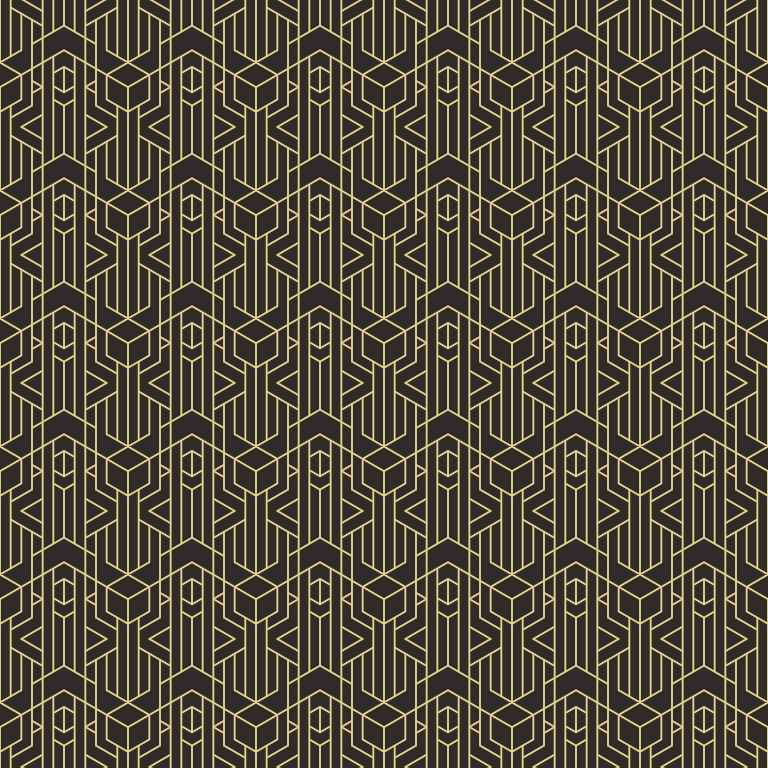
This pattern is drawn by a WebGL 2 fragment shader. Its source:

```glsl
#version 300 es
precision highp float;
// Art deco lattice: gold columns, arrows and cubes in thin lines on charcoal, 6 by 6 repeats.

uniform vec2 u_resolution;
out vec4 fragColor;

const float SLOPE = 0.57735;  // every slanted line runs at 30 degrees

// Distance to a segment, wrapping every 12 units vertically.
float segment(vec2 p, vec2 a, vec2 b) {
    vec2 center = 0.5 * (a + b), axis = 0.5 * (b - a);
    vec2 q = p - center;
    q.y = mod(q.y + 6.0, 12.0) - 6.0;
    return length(q - axis * clamp(dot(q, axis) / dot(axis, axis), -1.0, 1.0));
}

float upright(vec2 p, float x, float top, float bottom) {
    return segment(p, vec2(x, top), vec2(x, bottom));
}

// Slanted line from (x0, y0) to x1; side is +1 downward, -1 upward.
float slant(vec2 p, float x0, float x1, float y0, float side) {
    return segment(p, vec2(x0, y0), vec2(x1, y0 + side * SLOPE * abs(x1 - x0)));
}

// Distance to the lines of one repeat: x from 0 (column) to 6 (cube), y downward.
float lattice(vec2 p) {
    // Column: walls, two gables and the central stem
    float d = abs(p.x - 2.0);
    d = min(d, upright(p, 1.0, 2.89, 12.58));
    d = min(d, upright(p, 0.0, 7.5, 12.0));
    d = min(d, upright(p, 0.0, 3.87, 6.25));
    d = min(d, slant(p, 0.0, 3.0, 0.0, 1.0));
    d = min(d, slant(p, 0.0, 6.0, 2.31, 1.0));
    d = min(d, slant(p, 0.0, 1.0, 7.5, -1.0));

    // Flutes between column and cube
    d = min(d, upright(p, 3.0, 11.46, 19.5));
    d = min(d, upright(p, 4.0, 10.88, 14.31));
    d = min(d, upright(p, 5.0, 7.5, 14.89));
    d = min(d, upright(p, 6.0, 5.77, 15.46));

    // Cube
    d = min(d, upright(p, 4.0, 4.62, 6.93));
    d = min(d, slant(p, 6.0, 4.0, 8.08, -1.0));

    // Mirrored pairs: hexagon, cube apex, small triangle and arrow
    for (float side = -1.0; side < 2.0; side += 2.0) {
        d = min(d, slant(p, 0.0, 1.0, 5.06 - 1.19 * side, side));
        d = min(d, slant(p, 6.0, 4.0, 3.46, side));
        d = min(d, slant(p, 2.0, 3.0, 5.75, side));
        d = min(d, slant(p, 4.0, 2.0, 9.5, side));
    }

    // Outer edges of the arrow
    d = min(d, slant(p, 5.0, 3.0, 8.65, -1.0));
    return min(d, slant(p, 5.0, 2.0, 10.3, 1.0));
}

void main() {
    vec2 uv = gl_FragCoord.xy / u_resolution;
    vec2 grid = vec2(uv.x, 1.0 - uv.y) * 72.0;  // 12 units per repeat
    vec2 p = vec2(abs(mod(grid.x, 12.0) - 6.0), mod(grid.y - 2.4, 12.0));

    float pixel = 72.0 / min(u_resolution.x, u_resolution.y);
    float line = clamp((0.086 - lattice(p)) / pixel + 0.5, 0.0, 1.0);

    vec3 charcoal = vec3(0.18, 0.17, 0.16);
    vec3 gold = vec3(0.93, 0.83, 0.57);
    fragColor = vec4(mix(charcoal, gold, line), 1.0);
}
```
